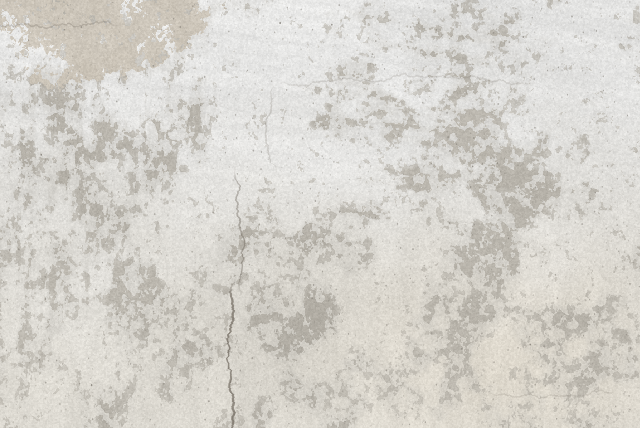
This texture is drawn by a WebGL 2 fragment shader. Its source:

```glsl
#version 300 es
precision highp float;

uniform vec2 u_resolution;
out vec4 fragColor;

vec2 hash2(vec2 p) {
  vec3 q = fract(p.xyx * vec3(0.1031, 0.1030, 0.0973));
  q += dot(q, q.yzx + 33.33);
  return fract((q.xx + q.yz) * q.zy);
}

// Smooth cellular noise: random shades blended around jittered points
float cells(vec2 p) {
  vec2 id = floor(p), f = fract(p);
  float sum = 0.0, total = 0.0;
  for (int j = -1; j <= 1; j++)
    for (int i = -1; i <= 1; i++) {
      vec2 o = vec2(i, j), h = hash2(id + o + 50.0), d = o + h - f;
      float w = exp(-8.0 * dot(d, d));
      sum += w * fract(13.0 * (h.x + h.y));
      total += w;
    }
  return sum / total - 0.5;
}

float layers(vec2 p, int count) {
  float sum = 0.0, amp = 0.5;
  for (int i = 0; i < count; i++) {
    sum += amp * cells(p);
    p = p * 2.03 + vec2(17.3, 9.1);
    amp *= 0.65;
  }
  return sum;
}

float span(float a, float b, float x) {
  return smoothstep(a, a + 0.06, x) * (1.0 - smoothstep(b - 0.06, b, x));
}

float blob(vec2 p, vec2 centre, vec2 size) {
  vec2 d = (p - centre) / size;
  return exp(-dot(d, d));
}

// Jagged hairline running along one axis
float crack(float across, float along, float width, float px) {
  float wander = 0.007 * sin(along * 11.0) + 0.003 * sin(along * 37.0 + 1.0)
               + 0.022 * layers(vec2(along * 24.0, width * 4000.0), 4);
  float w = width * (0.7 + 0.5 * sin(along * 29.0));
  return 1.0 - smoothstep(w, w + 1.3 * px, abs(across + wander));
}

void main() {
  vec2 p = gl_FragCoord.xy / u_resolution.y;
  float px = 1.0 / u_resolution.y;

  float region = layers(p * vec2(6.5, 6.0) + 3.0, 3);
  float flakes = layers(p * vec2(58.0, 52.0), 3);
  float cloud = layers(p * vec2(2.2, 3.0) + 31.0, 3);
  float runs = layers(p * vec2(32.0, 5.0) + 11.0, 4);
  float strokes = layers(vec2(p.x * 4.0, p.y * 42.0 + 5.0 * p.x) + 23.0, 3);
  float grain = cells(p * 240.0);

  // Limewash, cool and bright above, cream below
  float height = smoothstep(0.1, 0.9, p.y + 0.4 * cloud);
  vec3 color = mix(vec3(0.865, 0.852, 0.82), vec3(0.9, 0.9, 0.895), height);
  color -= vec3(0.0, 0.01, 0.025) * blob(p, vec2(1.2, 0.15), vec2(0.4, 0.25));
  color += 0.06 * cloud + 0.06 * strokes * height + 0.05 * runs * (1.0 - height);

  // Worn areas, with vertical runs at left and brush strokes at right
  float left = 1.0 - smoothstep(0.2, 0.9, p.x);
  float wear = 0.75 * region + 0.4 * left * runs
             + 0.3 * strokes * span(0.4, 1.0, p.y) * (1.0 - left) - 0.035;
  wear += 0.13 * blob(p, vec2(1.28, 0.62), vec2(0.26, 0.22))
        + 0.14 * blob(p, vec2(0.97, 0.49), vec2(0.09, 0.08))
        + 0.13 * blob(p, vec2(0.55, 0.44), vec2(0.07, 0.15))
        + 0.09 * blob(p, vec2(0.34, 0.59), vec2(0.16, 0.13))
        + 0.08 * blob(p, vec2(0.75, 0.18), vec2(0.13, 0.09))
        - 0.09 * blob(p, vec2(0.75, 0.92), vec2(0.35, 0.13))
        - 0.06 * blob(p, vec2(0.15, 0.12), vec2(0.3, 0.2));
  color = mix(color, vec3(0.765, 0.755, 0.73), 0.5 * smoothstep(-0.08, 0.2, wear + 0.2 * flakes));
  float peel = smoothstep(0.13, 0.2, wear + 0.9 * flakes);
  vec3 bare = vec3(0.7, 0.682, 0.645) + 0.08 * cloud;
  color = mix(color, bare, peel * (0.5 + 0.35 * smoothstep(0.0, 0.2, wear)));

  // Exposed render in the upper left corner
  float corner = 1.0 - length((p - vec2(0.17, 1.0)) / vec2(0.27, 0.15));
  corner += 1.3 * region + 0.7 * flakes;
  float render = smoothstep(0.0, 0.06, corner) * (1.0 - smoothstep(0.16, 0.2, flakes - 0.4 * region));
  color = mix(color, vec3(0.795, 0.765, 0.715) + 0.06 * runs, 0.9 * render);

  // Sandy grain
  color += 0.055 * grain + 0.035 * (hash2(floor(p * 340.0)).x - 0.5);

  // Cracks
  float split = 0.8 * crack(p.x - 0.545, p.y, 0.0011, px) * span(-0.1, 0.36, p.y);
  split += 0.5 * crack(p.x - 0.555, p.y, 0.0006, px) * span(0.3, 0.62, p.y);
  split += 0.25 * crack(p.x - 0.635, p.y, 0.0004, px) * span(0.58, 0.82, p.y);
  split += 0.2 * crack(p.y - 0.815, p.x, 0.0005, px) * span(0.64, 1.26, p.x);
  split += 0.3 * crack(p.y - 0.945, p.x, 0.0006, px) * span(-0.1, 0.3, p.x);
  split += 0.2 * crack(p.y - 0.085, p.x, 0.0004, px) * span(1.12, 1.46, p.x);
  color = mix(color, vec3(0.4, 0.37, 0.33), 0.8 * min(split, 1.0));

  // Scattered pits, the finer ones fainter and more frequent
  for (int i = 0; i < 3; i++) {
    float fine = float(i), scale = 7.0 + 28.0 * fine;
    vec2 q = p * scale, id = floor(q), h = hash2(id + 71.0 * fine);
    vec2 d = (fract(q) - 0.2 - 0.6 * h) / scale;
    float pick = hash2(id + 7.0 + fine).y;
    float radius = 0.0014 * h.x * h.y / (1.0 + fine);
    float pit = 1.0 - smoothstep(radius, radius + 1.1 * px, length(d * vec2(1.0, 0.8)));
    color = mix(color, vec3(0.45, 0.43, 0.4), pit * (0.7 - 0.22 * fine) * step(0.86, pick));
  }

  fragColor = vec4(clamp(color, 0.0, 1.0), 1.0);
}
```
